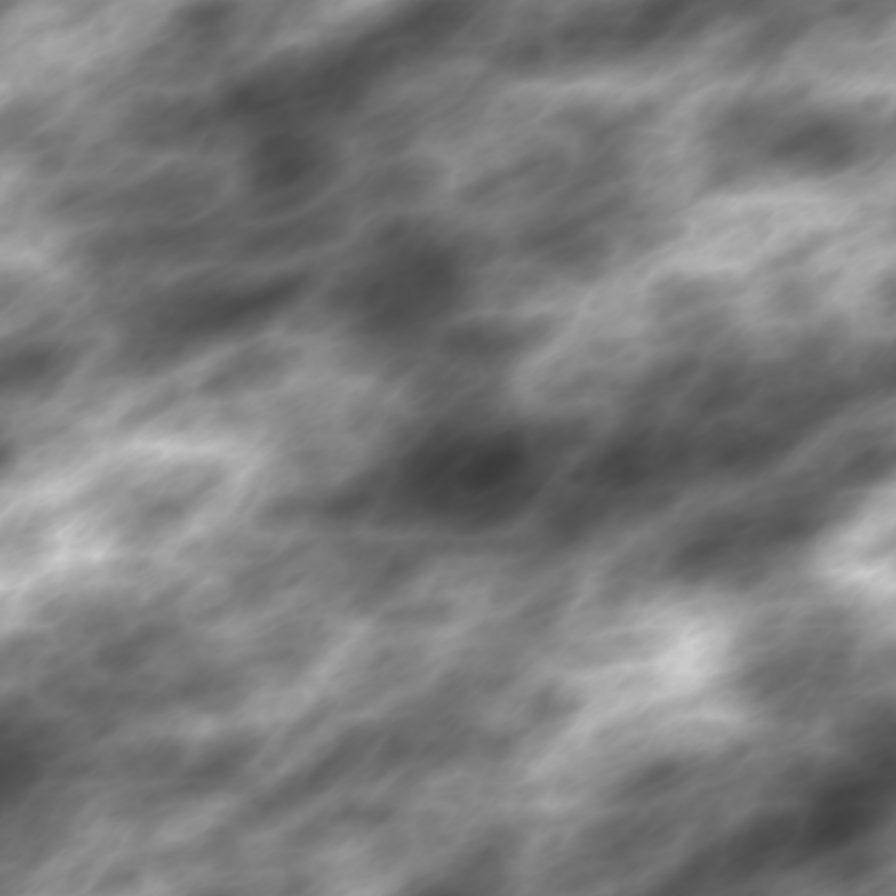
Write a WebGL 2 fragment shader that draws this texture.

```glsl
#version 300 es
precision highp float;
// Soft grey smoke drawn out in slanted wisps, tiling on all sides.

#define STEP_RIGHT vec2(2.0, -2.0)  // cells passed along and across the wisps, per tile
#define STEP_UP vec2(1.0, 4.0)
#define OCTAVES 6
#define BROAD 0.9                   // strength of the coarsest layer
#define WISPS 0.68                  // strength of the first creased layer
#define GAIN 0.465                  // strength of each finer layer against the last
#define RIDGE 0.68                  // share of bright creases in the finer layers
#define CREASE_SOFTNESS 0.025
#define MID_GREY 0.48
#define CONTRAST 0.86
#define SEED 23u

uniform vec2 u_resolution;
out vec4 fragColor;

// Wraps a cell of the turned grid into one tile; the columns of grid are its periods.
vec2 wrapCell(vec2 cell, mat2 grid) {
  vec2 r = grid[0], u = grid[1];
  float area = r.x * u.y - r.y * u.x;
  vec2 scaled = vec2(u.y * cell.x - u.x * cell.y, r.x * cell.y - r.y * cell.x);
  return cell - grid * floor((scaled + 0.5) / area);
}

uint hash(uvec3 v) {
  uint h = v.x * 1597334677u ^ v.y * 3812015801u ^ v.z * 2798796415u;
  h = (h ^ (h >> 16)) * 2146121005u;
  h = (h ^ (h >> 15)) * 2221713035u;
  return h ^ (h >> 16);
}

// Unit gradient at a grid corner.
vec2 gradient(vec2 cell, mat2 grid, uint seed) {
  uvec2 c = uvec2(ivec2(round(wrapCell(cell, grid))) + 4096);
  float angle = 6.28318 * float(hash(uvec3(c, seed)) & 65535u) / 65536.0;
  return vec2(cos(angle), sin(angle));
}

float gradientNoise(vec2 p, mat2 grid, uint seed) {
  vec2 i = floor(p), f = p - i;
  vec2 s = f * f * f * (f * (f * 6.0 - 15.0) + 10.0);
  vec2 e = vec2(1.0, 0.0);
  float a = dot(gradient(i, grid, seed), f);
  float b = dot(gradient(i + e.xy, grid, seed), f - e.xy);
  float c = dot(gradient(i + e.yx, grid, seed), f - e.yx);
  float d = dot(gradient(i + e.xx, grid, seed), f - e.xx);
  return mix(mix(a, b, s.x), mix(c, d, s.x), s.y);
}

// Broad plain noise below, finer layers with bright creases above.
float smoke(vec2 uv) {
  mat2 grid = mat2(STEP_RIGHT, STEP_UP);
  float sum = BROAD * gradientNoise(grid * uv, grid, SEED);
  float amplitude = WISPS;
  for (int k = 1; k < OCTAVES; k++) {
    grid *= 2.0;
    vec2 p = grid * uv + float(k) * vec2(0.37, 0.61);
    float n = gradientNoise(p, grid, SEED + uint(k));
    float crease = 1.6 * (0.165 - sqrt(n * n + CREASE_SOFTNESS * CREASE_SOFTNESS));
    sum += amplitude * mix(n, crease, RIDGE);
    amplitude *= GAIN;
  }
  return sum;
}

void main() {
  vec2 uv = gl_FragCoord.xy / u_resolution;
  float grey = MID_GREY * exp(CONTRAST * smoke(uv));
  fragColor = vec4(vec3(clamp(grey, 0.0, 1.0)), 1.0);
}
```
